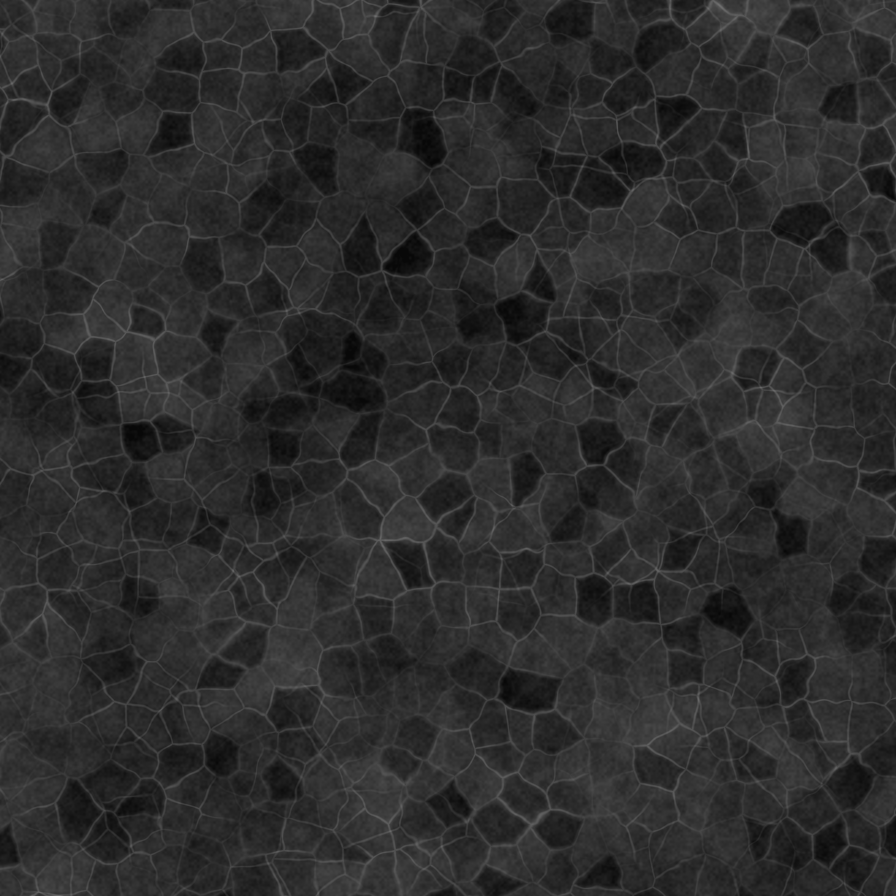
This texture is drawn by a Shadertoy shader. Its source:

```glsl
float hash(vec2 p) {
    vec3 q = fract(vec3(p.xyx) * 0.1031);
    q += dot(q, q.yzx + 33.33);
    return fract((q.x + q.y) * q.z);
}

vec2 hash2(vec2 p) {
    return vec2(hash(p), hash(p + 71.7));
}

float noise(vec2 p) {
    vec2 i = floor(p), f = fract(p);
    f = f * f * (3.0 - 2.0 * f);
    float low = mix(hash(i), hash(i + vec2(1, 0)), f.x);
    float high = mix(hash(i + vec2(0, 1)), hash(i + vec2(1, 1)), f.x);
    return mix(low, high, f.y);
}

float fbm(vec2 p) {
    float sum = 0.0, gain = 0.5;
    for (int i = 0; i < 5; i++) {
        sum += gain * noise(p);
        p = mat2(1.6, 1.2, -1.2, 1.6) * p + 13.1;
        gain *= 0.5;
    }
    return sum;
}

// Returns the distance to the nearest cell border and a random cell value
vec2 crackedCells(vec2 p, float jitter) {
    vec2 base = floor(p), nearest = vec2(0), nearestId = base;
    float best = 1e3;
    for (int y = -1; y <= 1; y++)
    for (int x = -1; x <= 1; x++) {
        vec2 id = base + vec2(x, y);
        vec2 r = id + 0.5 + jitter * (hash2(id) - 0.5) - p;
        if (dot(r, r) < best) {
            best = dot(r, r);
            nearest = r;
            nearestId = id;
        }
    }
    float border = 1e3;
    for (int y = -2; y <= 2; y++)
    for (int x = -2; x <= 2; x++) {
        vec2 id = nearestId + vec2(x, y);
        vec2 r = id + 0.5 + jitter * (hash2(id) - 0.5) - p;
        vec2 across = r - nearest;
        if (dot(across, across) > 1e-5)
            border = min(border, dot(0.5 * (r + nearest), normalize(across)));
    }
    return vec2(border, hash(nearestId + 217.3));
}

// Dark facet that fades toward its border
float facetTone(vec2 cell, float darkest, float lightest) {
    float inside = smoothstep(0.0, 0.14, cell.x);
    return mix(darkest, lightest, sqrt(cell.y)) * inside;
}

float vein(float border, float width, float pixel) {
    return 1.0 - smoothstep(0.0, width + pixel, border);
}

void mainImage(out vec4 fragColor, in vec2 fragCoord) {
    vec2 uv = fragCoord / iResolution.y;
    float pixel = 1.0 / iResolution.y;
    vec2 wobble = vec2(noise(uv * 75.0), noise(uv * 75.0 + 40.0)) - 0.5;
    vec2 p = uv + wobble * 0.006;

    // Two overlapping layers of translucent facets
    float fineScale = 23.0, broadScale = 17.0;
    vec2 fine = crackedCells(p * fineScale, 0.95);
    vec2 broad = crackedCells(p * broadScale + 57.3, 0.95);
    float tone = 0.173;
    tone += facetTone(fine, -0.105, 0.028);
    tone += facetTone(broad, -0.045, 0.022);

    // Smoky clouds
    float cloud = fbm(uv * 7.0 + 5.0) - 0.48;
    float mottling = fbm(uv * 42.0 + 19.0) - 0.48;
    tone += cloud * 0.14 + mottling * 0.09;

    // Pale veins of uneven strength
    float strength = smoothstep(0.2, 0.85, noise(uv * 19.0 + 8.0));
    float faintness = smoothstep(0.35, 0.9, noise(uv * 14.0 + 31.0));
    tone += vein(fine.x, 0.026, fineScale * pixel) * (0.025 + 0.085 * strength);
    tone += vein(broad.x, 0.02, broadScale * pixel) * (0.01 + 0.085 * faintness);
    tone += vein(fine.x, 0.13, 0.0) * max(cloud, 0.0) * 0.16;

    // Fine mineral grain
    float grain = noise(uv * 330.0) + noise(uv * 190.0 + 9.0) - 1.0;
    tone += grain * 0.042;

    fragColor = vec4(vec3(clamp(tone, 0.03, 0.45)), 1.0);
}
```
